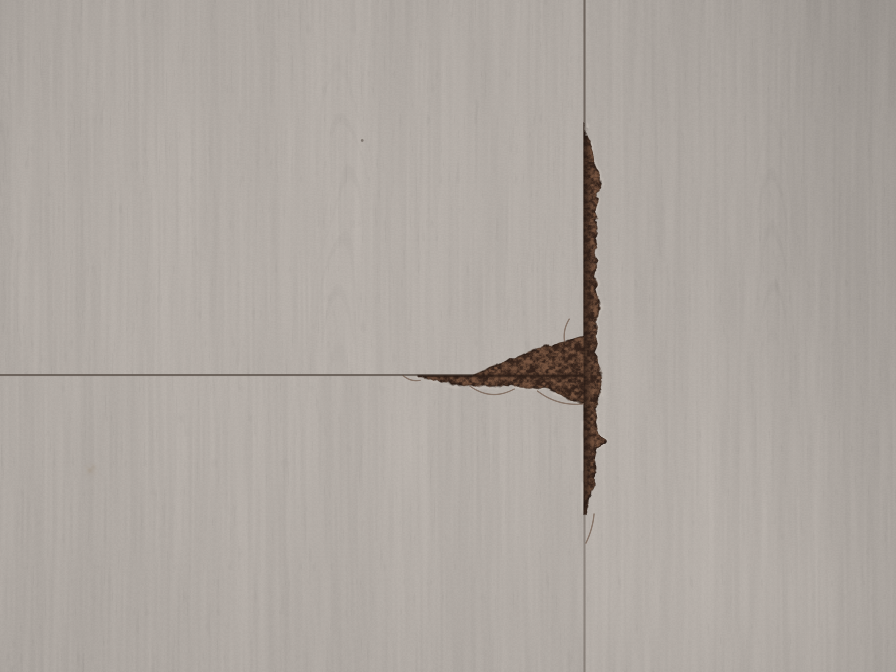
This texture is drawn by a WebGL 2 fragment shader. Its source:

```glsl
#version 300 es
precision highp float;
// Pale wood-grain laminate boards with a chipped T-joint exposing brown fibreboard.
uniform vec2 u_resolution;
out vec4 outColor;

// Layout, in canvas heights
const vec2 JOINT = vec2(0.8698, 0.4418);
const float SEAM_HALF = 0.0008;
const float CRACK_TOP = 0.818;
const float CRACK_BOTTOM = 0.234;
const float CRACK_WIDTH = 0.0175;
const float TIP_X = 0.6215;
const float UPPER_TIP_X = 0.703;
// Colours
const vec3 LAMINATE = vec3(0.708, 0.682, 0.658);
const vec3 SEAM = vec3(0.34, 0.30, 0.27);
const vec3 FIBRE = vec3(0.37, 0.265, 0.20);
const vec3 FIBRE_DARK = vec3(0.20, 0.135, 0.105);
const vec3 CHIP = vec3(0.77, 0.74, 0.71);
const vec3 STAIN = vec3(0.61, 0.54, 0.46);
// Grain
const float GRAIN_CONTRAST = 0.034;
const float ARCH_CONTRAST = 0.022;

float hash(vec2 p) {
  return fract(sin(dot(p, vec2(127.1, 311.7))) * 43758.5453);
}

float noise(vec2 p) {
  vec2 i = floor(p), f = fract(p);
  f = f * f * (3.0 - 2.0 * f);
  return mix(mix(hash(i), hash(i + vec2(1, 0)), f.x),
             mix(hash(i + vec2(0, 1)), hash(i + vec2(1, 1)), f.x), f.y);
}

float fbm(vec2 p) {
  float sum = 0.0, amp = 0.5;
  for (int i = 0; i < 4; i++) {
    sum += amp * noise(p);
    p = p * 2.03 + 17.1;
    amp *= 0.5;
  }
  return sum;
}

float bump(float v, float centre, float width) {
  float t = (v - centre) / width;
  return exp(-t * t);
}

// Coverage of a thin thread from a to b, bowed sideways by bend
float thread(vec2 p, vec2 a, vec2 b, float bend, float aa) {
  vec2 ab = b - a;
  float t = clamp(dot(p - a, ab) / dot(ab, ab), 0.0, 1.0);
  vec2 side = normalize(vec2(-ab.y, ab.x));
  float d = length(p - a - ab * t - side * bend * 4.0 * t * (1.0 - t));
  return 1.0 - smoothstep(0.0003, 0.0003 + aa, d);
}

// Nested arches of growth rings around an axis
float arches(vec2 p, float axis, float width, float low, float high) {
  float dx = (p.x - axis + 0.025 * (noise(p * vec2(3, 7)) - 0.5)) / width;
  float rings = sin(p.y * 75.0 + dx * dx * 8.0 + 7.0 * fbm(p * vec2(9, 5)));
  float zone = exp(-dx * dx) * smoothstep(low, low + 0.1, p.y)
             * (1.0 - smoothstep(high - 0.1, high, p.y));
  return smoothstep(0.45, 1.0, rings) * zone;
}

vec3 laminate(vec2 p) {
  float board = p.x > JOINT.x ? 31.0 : (p.y > JOINT.y ? 0.0 : 13.0);
  vec2 g = p + vec2(0.006 * noise(p * vec2(4, 3) + board), board);
  float fine = noise(g * vec2(260, 9)) + 0.6 * noise(g * vec2(110, 3)) - 0.8;
  float pores = smoothstep(0.78, 1.0, noise(g * vec2(330, 45)));
  float shade = 1.0 + GRAIN_CONTRAST * fine - 0.025 * pores;
  shade += 0.025 * (noise(g * vec2(22, 1.5)) - 0.5);
  shade += 0.022 * (hash(floor(p * 500.0)) - 0.5);
  shade -= ARCH_CONTRAST * (arches(p, 0.51, 0.03, 0.42, 0.95)
         + arches(p, 1.145, 0.025, 0.45, 0.85) + arches(p, 0.0, 0.02, 0.6, 0.95));
  // Uneven lighting: dim corners, darker right board, soft sheen at lower right
  vec2 q = (p - vec2(0.53, 0.50)) / vec2(1.0, 0.9);
  shade -= 0.10 * dot(q, q) + 0.06 * smoothstep(0.9, 1.35, p.x) * p.y;
  shade += 0.05 * exp(-dot(p - vec2(1.10, 0.14), p - vec2(1.10, 0.14)) * 14.0);
  return LAMINATE * shade;
}

// Positive inside the broken area
float damage(vec2 p) {
  vec2 r = p - JOINT;
  float rough = fbm(p * 90.0) - 0.47;
  float w = CRACK_WIDTH + 0.006 * bump(p.y, 0.727, 0.02) + 0.005 * bump(p.y, 0.545, 0.012)
          + 0.008 * bump(p.y, 0.43, 0.03) + 0.014 * bump(p.y, 0.343, 0.009);
  w *= smoothstep(CRACK_BOTTOM, CRACK_BOTTOM + 0.07, p.y) * 0.75 + 0.25;
  w *= 1.0 - smoothstep(CRACK_TOP - 0.07, CRACK_TOP, p.y);
  float crack = min(min(r.x + 0.0015, w + rough * 0.012 - r.x),
                    min(p.y - CRACK_BOTTOM, CRACK_TOP - p.y));
  float t = max(0.0, (p.x - UPPER_TIP_X) / (JOINT.x - UPPER_TIP_X));
  float s = (p.x - TIP_X) / (JOINT.x - TIP_X);
  float up = 0.059 * t * (1.3 - 0.3 * t) + rough * 0.01 * smoothstep(0.0, 0.2, t);
  float down = 0.012 * smoothstep(-0.08, 0.25, s) + 0.009 * s
             + 0.022 * smoothstep(0.72, 1.0, s) + rough * 0.009;
  float wedge = min(min(up - r.y, r.y + down), min(p.x - TIP_X, 0.002 - r.x));
  return max(crack, wedge);
}

void main() {
  vec2 p = gl_FragCoord.xy / u_resolution.y;
  float aa = 1.0 / u_resolution.y;
  vec2 r = p - JOINT;
  vec3 col = laminate(p);

  // Faint stain and a dark speck
  col = mix(col, STAIN, 0.45 * (1.0 - smoothstep(0.002, 0.014, length(p - vec2(0.135, 0.30)))) * noise(p * 150.0));
  col = mix(col, SEAM, 0.6 * (1.0 - smoothstep(0.001, 0.003, length(p - vec2(0.539, 0.791)))));

  // Seams between the boards
  float across = (1.0 - smoothstep(SEAM_HALF, SEAM_HALF + aa, abs(r.y))) * step(r.x, 0.0);
  float along = 1.0 - smoothstep(SEAM_HALF, SEAM_HALF + aa, abs(r.x));
  col = mix(col, SEAM, max(0.75 * across, along * mix(0.45, 0.75, step(JOINT.y, p.y))));

  // Raised pale chips along the rim
  float d = damage(p);
  float rim = smoothstep(-0.006, -0.001, d) * smoothstep(0.42, 0.62, noise(p * 65.0));
  col = mix(col, CHIP, 0.7 * rim * step(0.003, max(r.x, -r.y)));

  // Exposed fibreboard with shadow beside the seams
  float grit = fbm(p * 210.0);
  vec3 fibre = mix(FIBRE_DARK, FIBRE * 1.25, smoothstep(0.2, 0.75, grit));
  float shadow = smoothstep(-0.004, 0.0, r.x) * (1.0 - smoothstep(0.002, 0.014, r.x));
  shadow = max(0.55 * shadow, 0.75 * bump(r.y, -0.001, 0.0025) * step(r.x, 0.0));
  fibre = mix(fibre, FIBRE_DARK * 0.8, shadow);
  fibre *= 0.72 + 0.28 * smoothstep(0.0, 0.004, d);
  col = mix(col, fibre, smoothstep(-aa, aa, d));

  // Loose fibres
  float hairs = thread(p, vec2(0.840, 0.492), vec2(0.847, 0.525), 0.003, aa);
  hairs = max(hairs, thread(p, vec2(0.80, 0.418), vec2(0.868, 0.399), -0.007, aa));
  hairs = max(hairs, thread(p, vec2(0.70, 0.425), vec2(0.765, 0.421), -0.010, aa));
  hairs = max(hairs, thread(p, vec2(0.60, 0.441), vec2(0.625, 0.434), -0.003, aa));
  hairs = max(hairs, thread(p, vec2(0.884, 0.235), vec2(0.872, 0.192), 0.002, aa));
  col = mix(col, FIBRE, 0.55 * hairs);

  outColor = vec4(col, 1.0);
}
```
